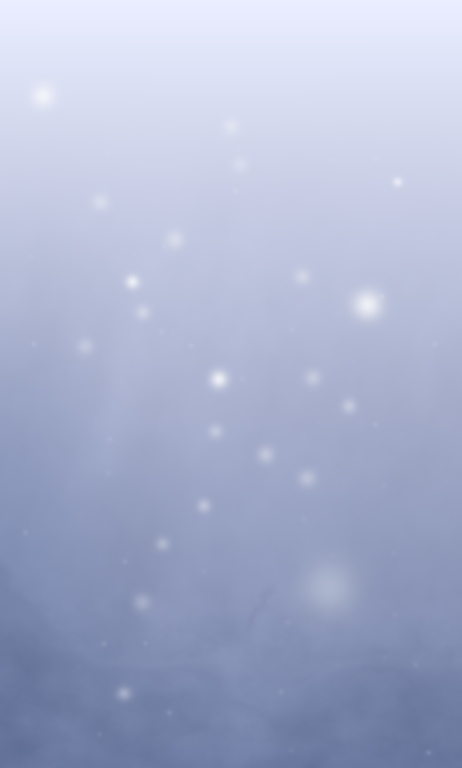
Write a Shadertoy shader that draws this background.

```glsl
// Pale winter sky fading to slate-blue mist, with soft glowing snow.

const vec3 SKY_TOP = vec3(0.918, 0.932, 1.0);
const vec3 SKY_MIDDLE = vec3(0.648, 0.678, 0.792);
const vec3 SKY_BOTTOM = vec3(0.437, 0.492, 0.645);
const vec3 SNOW_WHITE = vec3(0.97, 0.975, 0.98);
const vec3 ORB_GREY = vec3(0.79, 0.82, 0.87);
const vec3 SIDE_SHADE = vec3(0.06, 0.048, 0.032);  // removed at the left
const float HAZE_AMOUNT = 0.05;    // rising veils of mist
const float TEXTURE_AMOUNT = 0.016; // fine unevenness of the mist
const float CLOUD_AMOUNT = 0.10;   // contrast of the low clouds
const float BANK_SHADE = 0.03;     // darkness below the cloud edge
const int FLAKE_COUNT = 16;        // medium flakes on a swaying path
const float FLAKE_RADIUS = 0.0100;
const float SPECK_CELLS = 17.0;    // grid rows of tiny specks
const float SPECK_DENSITY = 0.2;
const float TAU = 6.2832;

float hash(vec2 p) {
    vec3 q = fract(vec3(p.xyx) * 0.1031);
    q += dot(q, q.yzx + 33.33);
    return fract((q.x + q.y) * q.z);
}

float noise(vec2 p) {
    vec2 cell = floor(p);
    vec2 f = fract(p);
    f = f * f * (3.0 - 2.0 * f);
    float low = mix(hash(cell), hash(cell + vec2(1.0, 0.0)), f.x);
    float high = mix(hash(cell + vec2(0.0, 1.0)), hash(cell + 1.0), f.x);
    return mix(low, high, f.y);
}

float fbm(vec2 p) {
    float sum = 0.0;
    float weight = 0.5;
    for (int i = 0; i < 5; i++) {
        sum += weight * noise(p);
        p = mat2(1.6, 1.2, -1.2, 1.6) * p + 7.3;
        weight *= 0.5;
    }
    return sum;
}

float glow(vec2 offset, float radius) {
    return exp(-dot(offset, offset) / (radius * radius));
}

// Vertical gradient with a shaded left side and a brighter centre.
vec3 sky(vec2 uv) {
    vec3 color = uv.y < 0.5 ? mix(SKY_BOTTOM, SKY_MIDDLE, uv.y * 2.0)
                            : mix(SKY_MIDDLE, SKY_TOP, uv.y * 2.0 - 1.0);
    float leftSide = 1.0 - smoothstep(0.0, 0.36, uv.x);
    color -= SIDE_SHADE * leftSide * glow(vec2(0.0, uv.y - 0.34), 0.25);
    color += 0.015 * glow(uv - vec2(0.52, 0.34), 0.3);
    return color;
}

// Faint rising veils, fine unevenness and two pale patches.
float veils(vec2 p, vec2 uv) {
    float drift = fbm(vec2(p.x * 9.0 - p.y * 2.0, p.y * 3.5)) - 0.48;
    float grain = fbm(p * vec2(45.0, 38.0)) - 0.48;
    float shade = HAZE_AMOUNT * drift + TEXTURE_AMOUNT * grain;
    shade *= smoothstep(0.9, 0.55, uv.y);
    float beamAxis = (uv.x - 0.27) - 0.4 * (uv.y - 0.49);
    shade += 0.022 * glow(vec2(beamAxis, 0.5 * (uv.y - 0.49)), 0.055);
    return shade + 0.015 * glow(uv - vec2(0.41, 0.44), 0.075);
}

// Ragged cloud banks near the ground, with one thin dark wisp.
float clouds(vec2 p, vec2 uv) {
    float billow = fbm(p * vec2(8.0, 13.0) + 3.0) - 0.48;
    float detail = fbm(p * vec2(24.0, 34.0) + 8.0) - 0.48;
    float low = smoothstep(0.3, 0.14, uv.y);
    float shade = CLOUD_AMOUNT * low * (0.35 * billow + 0.6 * detail);

    // The bank slopes down from the left and swells again at the right.
    float edge = 0.085 + 0.16 * exp(-4.0 * uv.x) + 0.055 * glow(vec2(uv.x - 0.84, 0.0), 0.14);
    edge += 0.10 * billow + 0.06 * detail;
    shade -= BANK_SHADE * smoothstep(0.01, -0.025, uv.y - edge);

    float wispHeight = 0.17 + 0.05 * smoothstep(0.52, 0.6, uv.x) + 0.07 * detail;
    float wispSpan = smoothstep(0.38, 0.48, uv.x) * smoothstep(0.61, 0.58, uv.x);
    float wispWeight = 0.024 * smoothstep(-0.2, 0.15, billow + detail);
    shade -= wispWeight * wispSpan * glow(vec2(0.0, uv.y - wispHeight), 0.011);
    return shade + 0.04 * glow(uv - vec2(0.53, 0.03), 0.08);
}

// Medium flakes descend on a slow drift carrying beating swings.
float flakes(vec2 p, float aspect) {
    float light = 0.0;
    for (int i = 0; i < FLAKE_COUNT; i++) {
        float n = float(i);
        float turn = TAU * n / float(FLAKE_COUNT);
        float t = n / float(FLAKE_COUNT - 1);
        float fall = t - 2.0 * pow(t, 5.0) * (1.0 - t);
        float drift = 0.11 * cos(turn + 2.85) + 0.085 * cos(2.0 * turn - 1.08);
        float swing = 0.14 * (cos(4.0 * turn + 0.31) + cos(5.0 * turn - 1.73));
        vec2 center = vec2((0.455 + drift + swing) * aspect, mix(0.835, 0.097, fall));
        float strength = mix(0.26, 0.4, hash(vec2(n, 4.0)));
        light += strength * glow(p - center, FLAKE_RADIUS * mix(0.85, 1.15, hash(vec2(n, 9.0))));
    }
    return light;
}

// Sparse tiny specks, one candidate in each grid cell.
float specks(vec2 p) {
    vec2 grid = p * SPECK_CELLS;
    vec2 cell = floor(grid);
    vec2 center = 0.2 + 0.6 * vec2(hash(cell + 11.0), hash(cell + 37.0));
    float present = step(hash(cell + 71.0), SPECK_DENSITY) * smoothstep(0.9, 0.75, p.y);
    return present * mix(0.04, 0.13, hash(cell + 5.0)) * glow(fract(grid) - center, 0.06);
}

void mainImage(out vec4 fragColor, in vec2 fragCoord) {
    vec2 uv = fragCoord / iResolution.xy;
    float aspect = iResolution.x / iResolution.y;
    vec2 scale = vec2(aspect, 1.0);
    vec2 p = uv * scale;
    vec3 color = sky(uv) + veils(p, uv) + clouds(p, uv);

    // Large blurred orb, then the flakes and bright foreground snow.
    color = mix(color, ORB_GREY, 0.52 * glow((uv - vec2(0.713, 0.234)) * scale, 0.036));
    float snow = flakes(p, aspect) + specks(p);
    snow += 0.85 * glow((uv - vec2(0.796, 0.603)) * scale, 0.018);
    snow += 0.8 * glow((uv - vec2(0.094, 0.875)) * scale, 0.014);
    snow += 0.85 * glow((uv - vec2(0.474, 0.506)) * scale, 0.011);
    snow += 0.8 * glow((uv - vec2(0.287, 0.633)) * scale, 0.0085);
    snow += 0.65 * glow((uv - vec2(0.861, 0.763)) * scale, 0.006);
    color = mix(color, SNOW_WHITE, clamp(snow, 0.0, 1.0));
    fragColor = vec4(clamp(color, 0.0, 1.0), 1.0);
}
```
